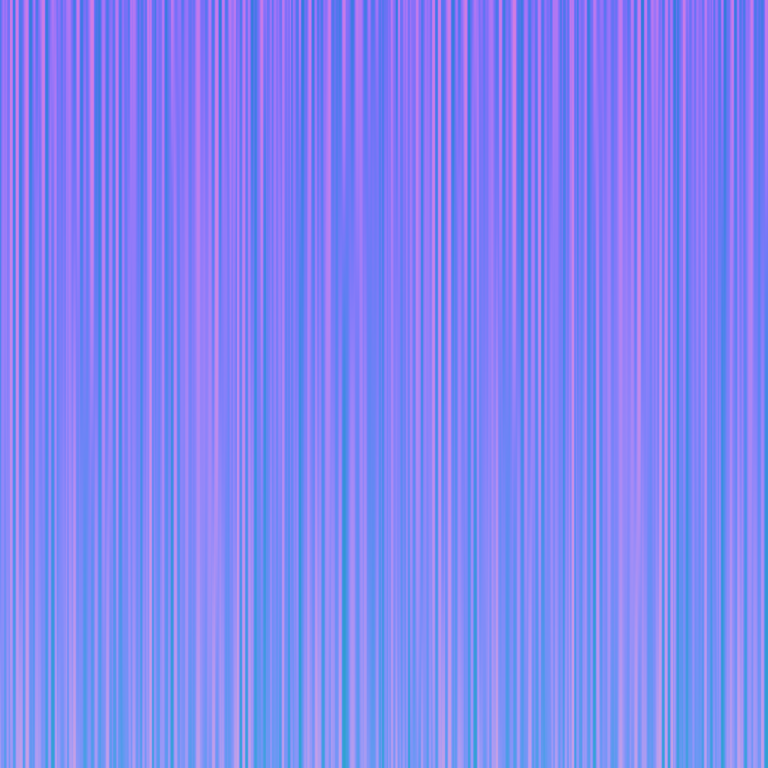
Write a Shadertoy shader that draws this texture map.

```glsl
// Normal map of fine vertical hair strands, tilting from top to bottom
#define TILE_WIDTH 0.55    // horizontal repeat, in canvas widths
#define STRAND_DRIFT 1.3   // how often a strand changes along its length
#define RELIEF 1.3         // sideways slope of the strands
#define STEEPEST 0.68      // limit that the slope approaches softly
#define TILT_TOP 0.435     // green channel at the top edge
#define TILT_RANGE 0.15    // green gained towards the bottom edge
#define WARP 0.008         // uneven spacing of the strands
#define TAU 6.2831853

float hash(vec2 p) {
    vec3 q = fract(vec3(p.xyx) * vec3(0.1031, 0.1030, 0.0973));
    q += dot(q, q.yzx + 33.33);
    return fract((q.x + q.y) * q.z);
}

// Height of one strand in -1..1, changing slowly along its length
float strand(float column, float y, float seed) {
    float id = column + seed * 173.0;
    float t = y * STRAND_DRIFT + 5.0 * hash(vec2(id, 91.0));
    float height = mix(hash(vec2(id, floor(t))), hash(vec2(id, floor(t) + 1.0)),
                       smoothstep(0.0, 1.0, fract(t)));
    return 2.0 * height - 1.0;
}

// Neighbouring strands that repeat after "count" columns: x height, y slope
vec2 strandLayer(vec2 p, float count, float seed) {
    float x = p.x * count;
    float column = floor(x);
    float t = x - column;
    float a = strand(mod(column, count), p.y, seed);
    float b = strand(mod(column + 1.0, count), p.y, seed);
    return vec2(mix(a, b, smoothstep(0.0, 1.0, t)), (b - a) * 4.0 * t * (1.0 - t));
}

// Fades a layer out when its strands get thinner than a pixel
float visible(float count) {
    return 1.0 - smoothstep(0.55, 1.1, count / (TILE_WIDTH * iResolution.x));
}

void mainImage(out vec4 fragColor, in vec2 fragCoord) {
    vec2 uv = fragCoord / iResolution.xy;
    float down = 1.0 - uv.y;

    // Repeating strand coordinate with crowded and loose zones
    vec2 p = vec2(uv.x / TILE_WIDTH, uv.y);
    p.x += WARP * (sin(TAU * 3.0 * p.x) + 0.6 * sin(TAU * 5.0 * p.x + 1.7));

    // Broad locks, then strands and hairs that gather in bundles
    float bundle = 0.97 + 0.6 * strandLayer(p, 13.0, 1.0).x;
    float slope = 0.07 * strandLayer(p, 19.0, 2.0).x;
    slope += 0.17 * strandLayer(p, 53.0, 3.0).x;
    slope += 0.23 * strandLayer(p, 82.0, 4.0).y * visible(82.0);
    slope += 0.34 * strandLayer(p, 137.0, 5.0).y * bundle * visible(137.0);

    // Contrast grows towards both ends, steep flanks level off
    float ends = (2.0 * uv.y - 1.0) * (2.0 * uv.y - 1.0);
    float x = slope * RELIEF * (0.9 + 0.3 * ends) + 0.01 + 0.03 * down;
    x = STEEPEST * tanh(x / STEEPEST);

    // Encode the normal; steep flanks lean slightly to green
    float green = TILT_TOP + TILT_RANGE * pow(down, 1.3) + 0.08 * abs(x);
    float y = 2.0 * green - 1.0;
    float z = sqrt(max(1.0 - x * x - y * y, 0.0));
    float blue = 0.475 + 0.5 * z + 0.04 * x;
    fragColor = vec4(0.5 + 0.5 * x, green, blue, 1.0);
}
```
